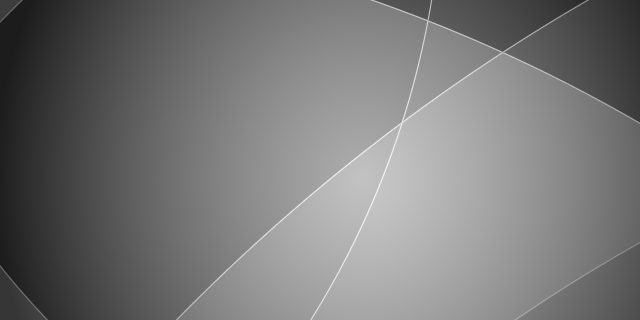
Reproduce this background procedurally as a Shadertoy shader.

```glsl
// Grey radial glow divided by large, thin, bright arcs into tinted panels.

#define GLOW_CENTER vec2(1.133, 0.440)
#define GLOW_STRETCH vec2(1.0, 0.9)
#define GLOW_PEAK 0.68
#define GLOW_SLOPE 0.30
#define GLOW_CURVE 0.17
#define DARKEST 0.11
#define LINE_WIDTH 0.0036
#define LINE_ALPHA 0.85
#define LINE_FADE 0.45

// Adds a tint to one side of an arc (positive distance is inside)
// and gathers the coverage of its line.
void addArc(vec2 p, vec2 center, float radius, float insideTint,
            float outsideTint, float lineStrength,
            inout float tint, inout float line) {
    float pixel = 1.0 / iResolution.y;
    float inward = radius - length(p - center);
    float inside = clamp(inward / pixel + 0.5, 0.0, 1.0);
    tint += mix(outsideTint, insideTint, inside);

    // Lines thinner than a pixel fade instead of vanishing
    float coverage = (0.5 * (LINE_WIDTH + pixel) - abs(inward)) / pixel;
    coverage = clamp(coverage, 0.0, min(1.0, LINE_WIDTH / pixel));
    line = max(line, coverage * lineStrength);
}

void mainImage(out vec4 fragColor, in vec2 fragCoord) {
    // Height spans 0 to 1, width 0 to 2 on a 2:1 canvas
    vec2 uv = fragCoord / iResolution.xy;
    vec2 p = vec2(uv.x * iResolution.x / iResolution.y, uv.y);

    // Radial glow
    float d = length((p - GLOW_CENTER) * GLOW_STRETCH);
    float grey = max(GLOW_PEAK - d * (GLOW_SLOPE + GLOW_CURVE * d), DARKEST);

    // Crossing arcs: rising diagonal, steep curve, upper right sweep
    float tint = 0.0;
    float line = 0.0;
    addArc(p, vec2(4.8557, -4.2089), 6.0200, 0.08, 0.0, 1.0, tint, line);
    addArc(p, vec2(-1.3365, 1.4427), 2.7216, 0.0, 0.03, 1.0, tint, line);
    addArc(p, vec2(-0.4406, -3.5906), 4.8622, 0.0, -0.16, 1.0, tint, line);

    // Corner arcs: lower right, lower left, upper left
    addArc(p, vec2(4.5495, -4.3060), 5.2135, -0.05, 0.0, 0.55, tint, line);
    addArc(p, vec2(2.0339, 1.7995), 2.6065, 0.0, 0.10, 0.9, tint, line);
    addArc(p, vec2(1.8763, -0.8763), 2.6047, 0.0, 0.13, 0.9, tint, line);

    // Lines are brightest near the glow
    float lineAlpha = line * clamp(LINE_ALPHA - LINE_FADE * d, 0.0, 1.0);
    grey = mix(grey + tint, 1.0, lineAlpha);
    fragColor = vec4(vec3(clamp(grey, 0.0, 1.0)), 1.0);
}
```
